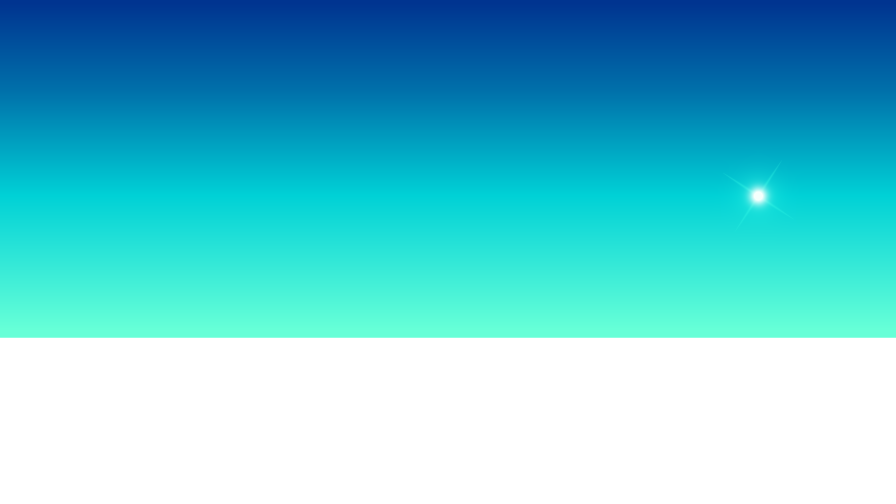
Reproduce this background procedurally as a Shadertoy shader.

```glsl
const vec3 SKY_TOP = vec3(0.0, 0.205, 0.565);
const vec3 SKY_BLUE = vec3(0.0, 0.44, 0.667);
const vec3 SKY_CYAN = vec3(0.0, 0.82, 0.84);
const vec3 SKY_MINT = vec3(0.4, 1.0, 0.845);
const vec3 GROUND = vec3(1.0);
const vec3 HALO_COLOR = vec3(0.2, 0.98, 0.9);
const vec3 CORE_COLOR = vec3(0.96, 1.0, 0.99);

// Heights as fractions of the canvas, measured from the bottom
const float HORIZON = 0.33;
const float MINT_Y = 0.347;
const float CYAN_Y = 0.611;
const float BLUE_Y = 0.82;
const float TOP_Y = 0.993;

const vec2 STAR_POS = vec2(0.8464, 0.611);
const float STAR_ANGLE = 0.99;
const float RAY_LENGTH = 0.085;
const float RAY_WIDTH = 0.0024;
const float CORE_RADIUS = 0.017;
const float HALO_RADIUS = 0.042;

float ramp(float a, float b, float x) {
    return clamp((x - a) / (b - a), 0.0, 1.0);
}

vec3 skyColor(float y) {
    vec3 color = mix(SKY_MINT, SKY_CYAN, ramp(MINT_Y, CYAN_Y, y));
    color = mix(color, SKY_BLUE, ramp(CYAN_Y, BLUE_Y, y));
    return mix(color, SKY_TOP, ramp(BLUE_Y, TOP_Y, y));
}

float gaussian(float x, float width) {
    return exp(-x * x / (width * width));
}

// Tapered streak along the x axis
float ray(vec2 p) {
    float taper = max(1.0 - abs(p.x) / RAY_LENGTH, 0.0);
    return gaussian(p.y, RAY_WIDTH * (0.4 + taper)) * sqrt(taper);
}

vec3 addStar(vec3 color, vec2 p) {
    float c = cos(STAR_ANGLE), s = sin(STAR_ANGLE);
    vec2 q = vec2(c * p.x + s * p.y, c * p.y - s * p.x);
    float d = length(p);
    float rays = max(ray(q), ray(q.yx));
    color = mix(color, HALO_COLOR, 0.4 * gaussian(d, HALO_RADIUS));
    color = mix(color, HALO_COLOR, 0.5 * rays);
    float core = min(1.25 * gaussian(d, CORE_RADIUS), 1.0);
    return mix(color, CORE_COLOR, core);
}

void mainImage(out vec4 fragColor, in vec2 fragCoord) {
    vec2 uv = fragCoord / iResolution.xy;
    float aspect = iResolution.x / iResolution.y;
    float pixel = 1.0 / iResolution.y;

    // Sky and star
    vec2 starOffset = (uv - STAR_POS) * vec2(aspect, 1.0);
    vec3 color = addStar(skyColor(uv.y), starOffset);

    // Plain ground below the horizon
    float sky = smoothstep(-0.5 * pixel, 0.5 * pixel, uv.y - HORIZON);
    fragColor = vec4(mix(GROUND, color, sky), 1.0);
}
```
